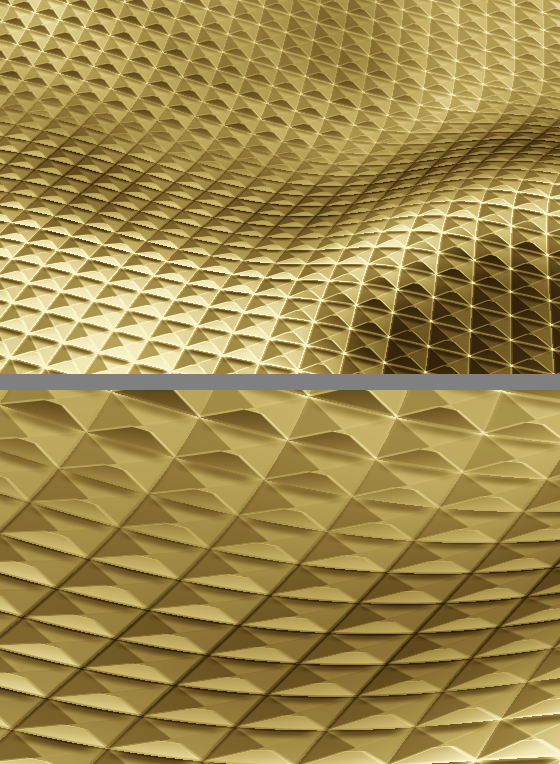
Top, the full canvas; bottom, a detail of the centre.
Give the GLSL for this pattern, as a WebGL 2 fragment shader.

```glsl
#version 300 es
precision highp float;
// Gold sheet embossed with rows of small pyramids, draped over a soft fold.
// A tanh warp squeezes the grid along the fold; each facet takes its tone
// from broad light fields, and a six-step gold ramp colours the result.

uniform vec2 u_resolution;
out vec4 fragColor;

float hash(vec2 p) {
  return fract(sin(dot(p, vec2(127.1, 311.7))) * 4375.85);
}

float blob(vec2 p, vec2 center, vec2 size) {
  vec2 d = (p - center) / size;
  return exp(-dot(d, d));
}

// Centre line of the fold, measured downwards from the top edge
float foldLine(float x) {
  float s = sin(2.2 * x);
  return 0.45 - 0.047 * x + 0.16 * s * s;
}

// Canvas position to grid position: columns in x, rows in y
vec2 drape(vec2 p) {
  float width = mix(0.26, 0.095, smoothstep(0.2, 1.3, p.x));
  float squeeze = tanh((p.y - foldLine(p.x)) / width);
  float column = p.x * (13.5 - 4.8 * p.y) + 6.5 * p.y + 1.6 * squeeze;
  float row = p.y * (18.0 - 3.6 * p.y) - p.x * (5.8 - 2.6 * p.y) + 3.3 * squeeze;
  return vec2(column, row);
}

// Smooth-edged line around d = 0, widened and faded when below pixel size
float line(float d, float halfWidth, float aa) {
  float w = max(halfWidth, aa);
  return (1.0 - smoothstep(0.3 * w, w + 0.3 * aa, abs(d))) * halfWidth / w;
}

// Tone 0..5 to colour, from deep bronze to pale cream
vec3 gold(float tone) {
  vec3 ramp[6] = vec3[6](
    vec3(0.25, 0.18, 0.06), vec3(0.40, 0.31, 0.12), vec3(0.54, 0.44, 0.20),
    vec3(0.67, 0.59, 0.30), vec3(0.80, 0.72, 0.43), vec3(0.95, 0.91, 0.71));
  vec3 color = ramp[0] + clamp(tone, -1.0, 0.0) * vec3(0.06, 0.06, 0.03);
  for (int i = 1; i < 6; i++) {
    color = mix(color, ramp[i], clamp(tone - float(i - 1), 0.0, 1.0));
  }
  return color + clamp(tone - 5.0, 0.0, 1.0) * vec3(0.03, 0.05, 0.09);
}

void main() {
  vec2 p = gl_FragCoord.xy / u_resolution.y;
  p.y = 1.0 - p.y;

  // Pyramid cell; f.y grows towards the viewer
  vec2 grid = drape(p);
  vec2 aa = fwidth(grid);
  vec2 f = fract(grid) - 0.5;
  vec2 a = abs(f);
  float edge = 0.5 * (aa.x + aa.y);

  // Broad light fields
  float s = p.y - foldLine(p.x);
  float right = smoothstep(0.5, 1.1, p.x);
  float fold = exp(-pow(s / mix(0.19, 0.085, right), 2.0));
  float upper = 1.0 - smoothstep(-0.24, -0.06, s);
  float lower = smoothstep(0.03, 0.2, s);
  float corner = smoothstep(0.21, 0.42, s) * smoothstep(0.75, 1.15, p.x);
  float frontCorner = smoothstep(0.15, 0.29, s) * smoothstep(0.65, 1.05, p.x);
  float olive = blob(p, vec2(0.82, 0.08), vec2(0.36, 0.22));
  float sheen = 0.2 * sin(5.0 * p.x + 7.0 * p.y + 1.5 * sin(6.0 * p.x - 3.0 * p.y))
              + 0.14 * sin(13.0 * p.x - 9.0 * p.y);

  // Side and back facets
  float wall = 4.1 - 1.4 * olive - mix(2.0, 2.7, right) * fold + 0.2 * lower
             - 0.5 * lower * right - 3.0 * corner + sheen;
  float side = smoothstep(-edge, edge, a.x - a.y);
  float leftRight = smoothstep(-edge, edge, f.x) * 2.0 - 1.0;
  wall += side * ((0.5 + 0.5 * lower) * leftRight - 0.35) + (1.0 - side) * 0.4;
  wall += 0.8 * (a.x - a.y) * (1.0 - side);

  // Front facet with a rounded top
  float front = 3.8 - 2.7 * upper * (1.0 - 0.5 * smoothstep(0.85, 1.3, p.x))
              + 0.8 * olive + 1.4 * lower - 1.2 * fold * right
              - 5.4 * frontCorner + sheen;
  front += 1.6 * (f.y - 0.3) + 0.7 * f.x;
  float arch = f.y - max(a.x, 0.09 + 0.7 * f.x * f.x);
  float tone = mix(wall, front, smoothstep(-edge, edge, arch));

  // Slight unevenness from pyramid to pyramid
  tone += 0.4 * (hash(floor(grid)) - 0.5);

  // Shadow under each row, then bright rims, ridges and seams
  float shade = smoothstep(0.2, 0.42, -f.y) * (1.0 - 0.6 * olive);
  tone -= shade * (1.5 + 1.6 * lower * (1.0 - corner)) * smoothstep(0.5, 0.25, a.x);
  tone += line(arch + 0.02, 0.04, edge) * step(0.08, f.y) * (0.8 + 0.4 * lower);
  tone += line(a.x - a.y, 0.035, edge) * (0.2 + 0.7 * lower - 0.4 * fold);
  float rowSeam = line(0.5 - a.y, 0.06, aa.y);
  float columnSeam = line(0.5 - a.x, 0.045, aa.x);
  tone += rowSeam * (1.2 + 1.0 * lower - 2.9 * fold);
  tone += columnSeam * (0.3 + 1.0 * lower - 1.6 * fold);

  fragColor = vec4(clamp(gold(tone), 0.0, 1.0), 1.0);
}
```
